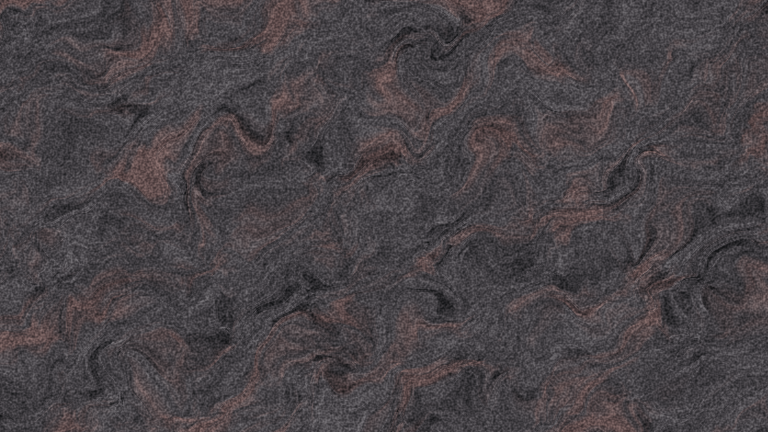
Reproduce this texture procedurally as a Shadertoy shader.

```glsl
// Dark polished gneiss: slanted, swirling charcoal and rust bands with fine mineral grain.

const float FLOW_ANGLE = 0.56;
const vec3 CHARCOAL = vec3(0.125, 0.125, 0.135);
const vec3 SLATE    = vec3(0.275, 0.263, 0.280);
const vec3 SILVER   = vec3(0.455, 0.442, 0.458);
const vec3 RUST     = vec3(0.066, 0.000, -0.018);

float hash(vec2 p) {
    vec3 q = fract(vec3(p.xyx) * 0.1031);
    q += dot(q, q.yzx + 33.33);
    return fract((q.x + q.y) * q.z);
}

mat2 rotation(float angle) {
    float c = cos(angle), s = sin(angle);
    return mat2(c, s, -s, c);
}

float cornerSlope(vec2 cell, vec2 offset) {
    float angle = 6.2832 * hash(cell);
    return dot(vec2(cos(angle), sin(angle)), offset);
}

// Gradient noise, centred on zero
float noise(vec2 p) {
    vec2 i = floor(p), f = fract(p);
    vec2 u = f * f * f * (f * (f * 6.0 - 15.0) + 10.0);
    vec2 e = vec2(1.0, 0.0);
    float low  = mix(cornerSlope(i, f), cornerSlope(i + e, f - e), u.x);
    float high = mix(cornerSlope(i + e.yx, f - e.yx),
                     cornerSlope(i + e.xx, f - e.xx), u.x);
    return mix(low, high, u.y);
}

float fbm(vec2 p, int octaves, float gain) {
    float sum = 0.0, amplitude = 1.0;
    for (int i = 0; i < octaves; i++) {
        sum += amplitude * noise(p);
        p = rotation(0.15) * p * 2.03 + 17.3;
        amplitude *= gain;
    }
    return sum;
}

vec2 warp(vec2 p, float scale, float strength) {
    vec2 q = p * scale;
    return p + strength * vec2(fbm(q + 31.7, 3, 0.5), fbm(q + 74.1, 3, 0.5));
}

// Scattered eddies twist the coordinates; z holds the darkness of their cores
vec3 eddies(vec2 p, float cellSize) {
    vec2 home = floor(p / cellSize);
    vec2 twisted = p;
    float core = 0.0;
    for (int y = -1; y <= 1; y++)
    for (int x = -1; x <= 1; x++) {
        vec2 cell = home + vec2(x, y);
        float seed = hash(cell + 5.0);
        vec2 centre = cell + 0.25 + 0.5 * vec2(hash(cell + 11.0), hash(cell + 23.0));
        vec2 d = p - centre * cellSize;
        float radius = cellSize * mix(0.14, 0.30, seed);
        float reach = dot(d * vec2(0.75, 1.2), d * vec2(0.75, 1.2)) / (radius * radius);
        float pull = exp(-reach * 1.4) * step(0.4, seed);
        twisted += (rotation((hash(cell + 41.0) - 0.4) * 4.5 * pull) * d - d);
        core += pull * step(0.7, seed);
    }
    return vec3(twisted, core);
}

// Thin line where a signed field crosses zero
float vein(float field, float width) {
    return 1.0 - smoothstep(0.0, width, abs(field));
}

vec3 stoneColor(float tone, float rust) {
    vec3 color = tone < 0.0 ? mix(SLATE, CHARCOAL, min(-tone, 1.3))
                            : mix(SLATE, SILVER, min(tone, 1.3));
    return color + RUST * rust * (0.85 + 0.5 * clamp(tone, -1.0, 1.0));
}

void mainImage(out vec4 fragColor, in vec2 fragCoord) {
    vec2 uv = fragCoord / iResolution.y;

    // Flow frame: x runs along the bands
    vec2 p = rotation(-FLOW_ANGLE) * uv + 3.0;
    vec3 eddy = eddies(warp(p, 4.0, 0.05), 0.26);
    vec2 flow = warp(warp(eddy.xy, 4.0, 0.07), 13.0, 0.028);

    // Broad bands, fine layers and rust patches
    float broad   = fbm(flow * vec2(2.5, 7.0), 4, 0.55);
    float layers  = fbm(flow * vec2(15.0, 50.0) + 9.0, 3, 0.7);
    float patches = fbm(flow * vec2(2.8, 8.5) + 52.0, 5, 0.62);

    // Short dark and pale veins, gathered in clusters
    float veinField = fbm(flow * vec2(9.0, 26.0) + 83.0, 3, 0.55);
    float cluster = smoothstep(-0.05, 0.35, noise(p * 5.0 + 61.0) + 0.4 * eddy.z);
    float ink  = smoothstep(0.12, 0.36, veinField) * cluster;
    float pale = vein(veinField + 0.16, 0.09) * cluster;

    // Mineral grain, with crystals drawn out slightly along the flow
    float grain = noise(uv * 197.0)
                + 0.75 * noise(p * vec2(118.0, 151.0) + 40.0)
                + 0.35 * noise(p * vec2(55.0, 80.0) + 90.0);

    float rust = smoothstep(-0.08, 0.6, patches + 0.12 * layers - 0.15 * eddy.z);
    float tone = 0.28 * broad + 0.46 * layers + 0.85 * grain + 0.20 * rust
               - 0.60 * ink + 0.34 * pale - 0.15 * eddy.z;

    fragColor = vec4(stoneColor(tone - 0.01, rust), 1.0);
}
```
